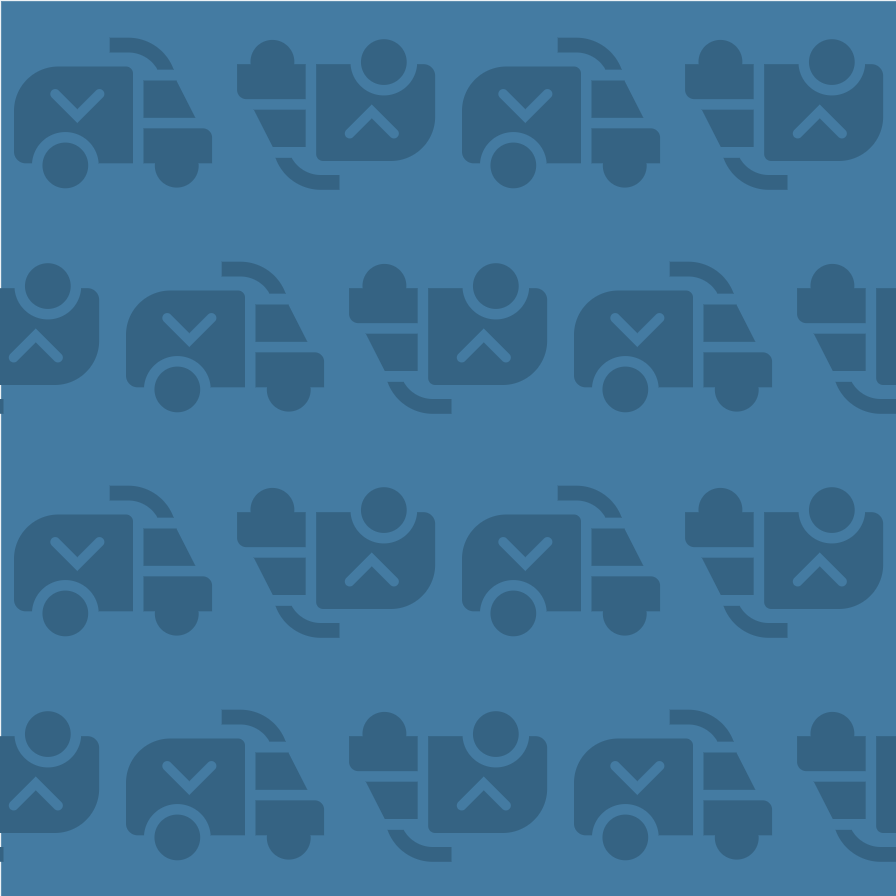
A WebGL 2 fragment shader for this pattern:

```glsl
#version 300 es
precision highp float;
// Draws staggered rows of blue vans, every second one turned upside down.

uniform vec2 u_resolution;
out vec4 fragColor;

// Lengths are in design units: the canvas is 4 tiles of 192 units each way.
const float TILE = 192.0;
const float TILES_PER_SIDE = 4.0;
const vec2 VAN_CENTRE = vec2(96.5, 97.5);
const float MARGIN = 1.0;
const vec3 FIELD_BLUE = vec3(0.265, 0.482, 0.635);
const vec3 VAN_BLUE = vec3(0.208, 0.388, 0.514);
const vec3 PAPER = vec3(0.93, 0.95, 0.96);

float circle(vec2 p, vec2 centre, float radius) {
    return length(p - centre) - radius;
}

// Corner radii: top right, bottom right, top left, bottom left.
float roundedBox(vec2 p, vec2 centre, vec2 halfSize, vec4 radii) {
    p -= centre;
    vec2 side = p.x > 0.0 ? radii.xy : radii.zw;
    float radius = p.y > 0.0 ? side.x : side.y;
    vec2 q = abs(p) - halfSize + radius;
    return min(max(q.x, q.y), 0.0) + length(max(q, 0.0)) - radius;
}

// Right-angled V with a mitred tip and round ends.
float chevron(vec2 p, vec2 tip, float armLength, float halfWidth) {
    vec2 q = vec2(abs(p.x - tip.x), p.y - tip.y);
    float along = (q.x + q.y) * 0.70711;
    float across = (q.y - q.x) * 0.70711;
    return length(vec2(max(along - armLength, 0.0), across)) - halfWidth;
}

// Box with a vertical left side and a slanted right side.
float slantedWindow(vec2 p, float left, float top, float bottom, float topRight, float bottomRight) {
    vec2 normal = normalize(vec2(top - bottom, bottomRight - topRight));
    float slant = dot(p - vec2(topRight, top), normal);
    return max(max(left - p.x, slant), max(p.y - top, bottom - p.y));
}

// Straight bar that bends downward, trimmed at its left end and foot.
float bentBar(vec2 p, vec2 bend, float radius, float halfWidth, vec2 trim) {
    vec2 q = p - bend;
    q.x = max(q.x, 0.0);
    float bar = abs(length(q) - radius) - halfWidth;
    return max(bar, max(trim.x - p.x, trim.y - p.y));
}

float van(vec2 p) {
    vec2 rearWheel = vec2(-40.5, -44.3);

    // Cargo body, with wheel arch and chevron cut out
    float body = roundedBox(p, vec2(-33.5, -1.0), vec2(51.0, 41.5), vec4(6.0, 0.0, 38.0, 10.0));
    body = max(body, -circle(p, rearWheel, 28.6));
    body = max(body, -chevron(p, vec2(-30.2, -2.0), 26.8, 4.2));

    // Cab, window and roof bar
    float cab = roundedBox(p, vec2(55.9, -27.5), vec2(29.4, 15.0), vec4(8.0, 0.0, 0.0, 0.0));
    float window = slantedWindow(p, 26.5, 28.5, -3.5, 54.7, 71.0);
    float roofBar = bentBar(p, vec2(13.5, 23.9), 34.95, 6.35, vec2(-2.5, 37.8));

    // Wheels
    float wheels = min(circle(p, rearWheel, 19.6), circle(p, vec2(55.0, -44.5), 18.8));

    return min(min(body, wheels), min(cab, min(window, roofBar)));
}

// Van position within its tile: odd rows shift half a tile, odd columns turn over.
vec2 tileLocal(vec2 p) {
    float row = floor(p.y / TILE);
    p.x -= 0.5 * TILE * mod(row, 2.0);
    float column = floor(p.x / TILE);
    vec2 local = p - TILE * vec2(column, row) - VAN_CENTRE;
    local.y = -local.y;
    return mod(column, 2.0) > 0.5 ? -local : local;
}

float coverage(float distance, float pixel) {
    return clamp(0.5 - distance / pixel, 0.0, 1.0);
}

void main() {
    vec2 uv = gl_FragCoord.xy / u_resolution;
    float span = TILE * TILES_PER_SIDE;
    vec2 p = vec2(uv.x, 1.0 - uv.y) * span;
    float pixel = span / min(u_resolution.x, u_resolution.y);

    // Field with a hairline of paper along the left and top
    float edge = min(p.x, p.y) - MARGIN;
    vec3 colour = mix(FIELD_BLUE, PAPER, coverage(edge, pixel));

    colour = mix(colour, VAN_BLUE, coverage(van(tileLocal(p)), pixel));
    fragColor = vec4(colour, 1.0);
}
```
